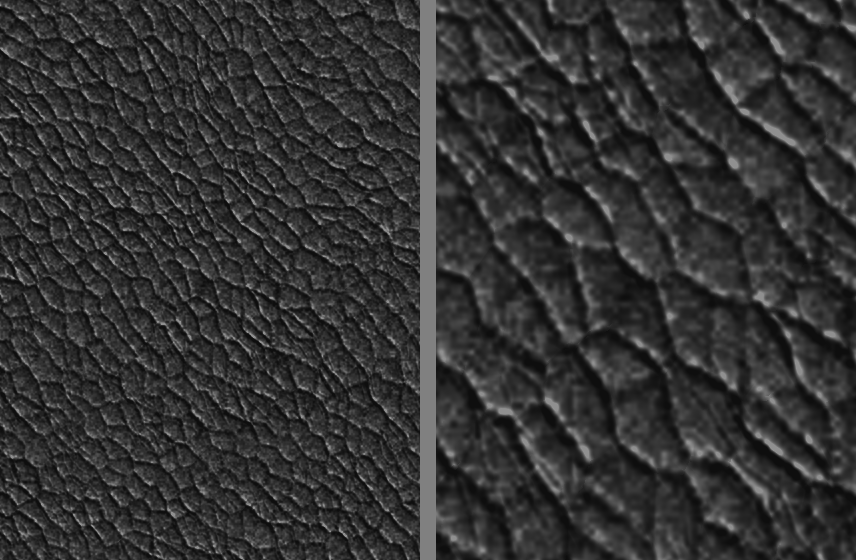
Left, the full canvas; right, a detail of the centre.
This texture is drawn by a WebGL 1 fragment shader. Its source:

```glsl
precision highp float;
// Black pebbled leather: stretched grain cells parted by slanted creases.
uniform vec2 u_resolution;

#define BASE_TONE 0.197
#define CELLS vec2(23.0, 17.0)
#define GRAIN_DIR vec2(0.60, -0.80)
#define LIGHT_DIR vec2(-0.42, -0.907)
#define CREASE_WIDTH 0.125
#define DOME 1.9
#define RELIEF_GAIN 1.2
#define CREASE_SHADE 0.42
#define WRINKLE_DEPTH 0.34
#define SPECKLE 0.62
#define LIGHT_STEP 0.0024

vec2 hash2(vec2 p) {
  vec3 a = fract(p.xyx * vec3(0.1031, 0.1030, 0.0973));
  a += dot(a, a.yzx + 33.33);
  return fract((a.xx + a.yz) * a.zy);
}

float noise(vec2 p) {
  vec2 i = floor(p);
  vec2 f = fract(p);
  f = f * f * (3.0 - 2.0 * f);
  float low = mix(hash2(i).x, hash2(i + vec2(1.0, 0.0)).x, f.x);
  float high = mix(hash2(i + vec2(0.0, 1.0)).x, hash2(i + vec2(1.0, 1.0)).x, f.x);
  return mix(low, high, f.y);
}

vec2 toCell(vec2 cell, vec2 p) {
  return cell + 0.5 + 0.82 * (hash2(cell) - 0.5) - p;
}

// x: crease strength, y: squared distance to the cell centre
vec2 pebbles(vec2 p) {
  vec2 home = floor(p);
  vec2 nearest = vec2(0.0);
  float nearestSq = 9.0;
  for (int j = -1; j <= 1; j++) {
    for (int i = -1; i <= 1; i++) {
      vec2 r = toCell(home + vec2(float(i), float(j)), p);
      float distSq = dot(r, r);
      if (distSq < nearestSq) {
        nearestSq = distSq;
        nearest = r;
      }
    }
  }
  // Creases that follow the grain are deeper than those across it
  float crease = 0.0;
  for (int j = -1; j <= 1; j++) {
    for (int i = -1; i <= 1; i++) {
      vec2 r = toCell(home + vec2(float(i), float(j)), p);
      vec2 gap = r - nearest;
      if (dot(gap, gap) > 0.0001) {
        vec2 n = normalize(gap);
        float d = dot(0.5 * (nearest + r), n) / CREASE_WIDTH;
        crease = max(crease, exp(-d * d) * mix(0.55, 1.0, abs(n.x)));
      }
    }
  }
  return vec2(crease, nearestSq);
}

// Bend the hide, then turn and stretch it along the grain
vec2 grainSpace(vec2 p) {
  vec2 bend = vec2(noise(p * 3.0 + 7.0), noise(p * 3.0 + 41.0)) - 0.5;
  vec2 wobble = vec2(noise(p * 20.0 + 13.0), noise(p * 20.0 + 67.0)) - 0.5;
  p += 0.07 * bend + 0.012 * wobble;
  vec2 across = vec2(-GRAIN_DIR.y, GRAIN_DIR.x);
  return vec2(dot(p, across), dot(p, GRAIN_DIR)) * CELLS + 60.0;
}

// x: height, y: crease strength
vec2 surface(vec2 p) {
  vec2 q = grainSpace(p);
  vec2 large = pebbles(q);
  vec2 small = pebbles(q * 1.8 + 23.0);
  float depth = mix(0.45, 1.2, noise(p * 14.0 + 5.0));
  float wrinkle = WRINKLE_DEPTH * smoothstep(0.2, 0.7, noise(p * 14.0 + 31.0));
  float crease = large.x * depth + small.x * wrinkle;
  return vec2(-crease - DOME * large.y - 0.5 * wrinkle * small.y, crease);
}

void main() {
  vec2 p = gl_FragCoord.xy / u_resolution.x;

  // Slope toward the light, from two nearby heights
  vec2 lit = surface(p + LIGHT_DIR * LIGHT_STEP);
  vec2 unlit = surface(p - LIGHT_DIR * LIGHT_STEP);
  float slope = unlit.x - lit.x;
  float crease = 0.5 * (lit.y + unlit.y);

  // Fine pores, rougher inside the creases
  float pores = noise(p * 210.0) + noise(p * 130.0 + 90.0) - 1.0;
  float speckle = SPECKLE * pores * (1.0 + 0.9 * crease);

  float tone = RELIEF_GAIN * slope - CREASE_SHADE * crease + speckle;
  float grey = BASE_TONE * exp(clamp(tone, -1.3, 1.05));
  gl_FragColor = vec4(vec3(grey), 1.0);
}
```
